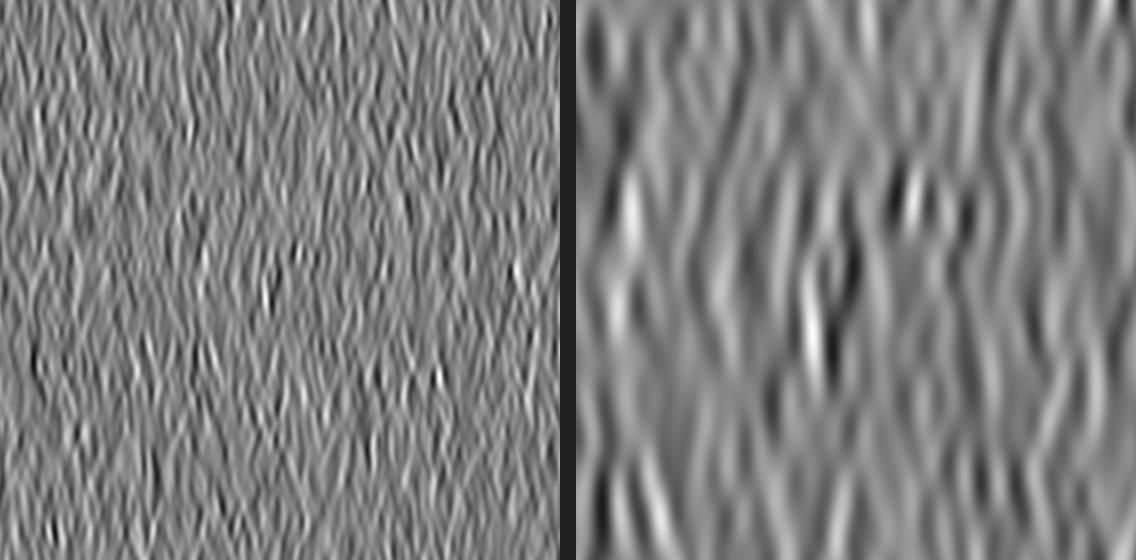
Left, the full canvas; right, a detail of the centre.
This texture is drawn by a Shadertoy shader. Its source:

```glsl
const float TAU = 6.2831853;
const float CELLS = 12.0;
const int GRAINS_PER_CELL = 36;

vec3 hash3(ivec3 p) {
    uvec3 v = uvec3(p + 64) * 1664525u + 1013904223u;
    v.x += v.y * v.z; v.y += v.z * v.x; v.z += v.x * v.y;
    v ^= v >> 16u;
    v.x += v.y * v.z; v.y += v.z * v.x; v.z += v.x * v.y;
    return vec3(v >> 8u) / 16777216.0;
}

// A short pulse across, stretched along its own tilted axis
float streak(vec2 d, float frequency, float tilt, float phase) {
    float c = cos(tilt), s = sin(tilt);
    vec2 q = vec2(c * d.x + s * d.y, c * d.y - s * d.x);
    vec2 e = q / vec2(0.0085, 0.025);
    return exp(-0.5 * dot(e, e)) * cos(TAU * (frequency * q.x + phase));
}

// Sum of the streaks scattered in the surrounding cells
float streakNoise(vec2 uv) {
    ivec2 home = ivec2(floor(uv * CELLS));
    float sum = 0.0;
    for (int y = -1; y <= 1; y++)
    for (int x = -1; x <= 1; x++) {
        ivec2 cell = home + ivec2(x, y);
        for (int i = 0; i < GRAINS_PER_CELL; i++) {
            vec3 place = hash3(ivec3(cell, 2 * i));
            vec3 shape = hash3(ivec3(cell, 2 * i + 1));
            vec2 d = uv - (vec2(cell) + place.xy) / CELLS;
            float frequency = mix(26.0, 45.0, shape.x);
            float tilt = mix(-0.34, 0.34, shape.y);
            sum += streak(d, frequency, tilt, place.z);
        }
    }
    return sum;
}

void mainImage(out vec4 fragColor, in vec2 fragCoord) {
    vec2 uv = fragCoord / iResolution.y;
    float gray = 0.497 + 0.082 * streakNoise(uv);
    fragColor = vec4(vec3(clamp(gray, 0.0, 1.0)), 1.0);
}
```
